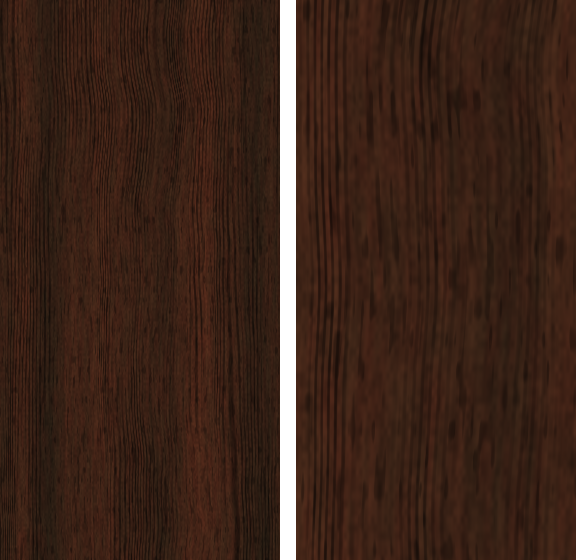
Left, the full canvas; right, a detail of the centre.
Write a WebGL 2 fragment shader that draws this texture.

```glsl
#version 300 es
precision highp float;
// Dark reddish-brown wood veneer with upright, gently wavering grain.
// Broad tonal bands lie under stretched noise streaks, thin dark growth
// lines and short broken pores, all following one warped coordinate.

uniform vec2 u_resolution;
out vec4 fragColor;

float hash(vec2 p) {
    vec3 q = fract(vec3(p.xyx) * 0.1031);
    q += dot(q, q.yzx + 33.33);
    return fract((q.x + q.y) * q.z);
}

float noise(vec2 p) {
    vec2 cell = floor(p);
    vec2 f = fract(p);
    f = f * f * (3.0 - 2.0 * f);
    return mix(mix(hash(cell), hash(cell + vec2(1, 0)), f.x),
               mix(hash(cell + vec2(0, 1)), hash(cell + vec2(1, 1)), f.x), f.y);
}

// Soft vertical stripe around a centre
float band(float x, float centre, float width) {
    float d = (x - centre) / width;
    return exp(-d * d);
}

// Sideways drift of the grain, strongest right of the middle
float drift(vec2 p) {
    float sway = 0.045 * (noise(vec2(p.x * 2.0 + 3.0, p.y * 3.2)) - 0.5);
    sway += 0.016 * (noise(vec2(p.x * 4.0 + 17.0, p.y * 8.0)) - 0.5);
    return sway * (0.2 + 0.8 * band(p.x, 0.58, 0.25));
}

// Broad light and dark zones across the board
float zones(float x) {
    float tone = 0.48;
    tone += 0.20 * band(x, 0.33, 0.09) + 0.42 * band(x, 0.72, 0.045);
    tone += 0.22 * band(x, 0.08, 0.025) + 0.12 * band(x, 0.80, 0.05);
    tone -= 0.38 * band(x, 0.175, 0.05) + 0.36 * band(x, 0.92, 0.06);
    tone -= 0.12 * band(x, 0.60, 0.05) + 0.18 * band(x, 0.0, 0.04);
    return tone;
}

// Thin dark lines that gather in clusters and fade along their length
float growthLines(vec2 g) {
    float phase = g.x * 78.0 + 3.5 * noise(vec2(g.x * 15.0, g.y * 0.5));
    float ridge = smoothstep(0.35, 1.0, 0.5 + 0.5 * cos(6.28318 * phase));
    float cluster = smoothstep(0.35, 0.8, noise(vec2(g.x * 24.0 + 9.0, g.y * 1.1)));
    cluster += 0.5 * band(g.x, 0.50, 0.03) + 0.4 * band(g.x, 0.62, 0.025);
    float breaks = 0.55 + 0.45 * noise(vec2(g.x * 90.0, g.y * 22.0));
    return ridge * min(cluster + 0.12, 1.0) * breaks;
}

void main() {
    // The canvas width is one unit
    vec2 p = gl_FragCoord.xy / u_resolution.x;
    vec2 g = vec2(p.x + drift(p), p.y);

    // Zones and long streaks
    float tone = zones(g.x);
    tone += 0.24 * (noise(vec2(g.x * 20.0, g.y * 0.9 + 5.0)) - 0.5);
    tone += 0.26 * (noise(vec2(g.x * 70.0 + 31.0, g.y * 2.0)) - 0.5);
    tone += 0.10 * (noise(p * vec2(4.0, 3.0) + 40.0) - 0.5);

    vec3 color = mix(vec3(0.157, 0.104, 0.068), vec3(0.277, 0.142, 0.090), tone);

    // Olive and red shifts between neighbouring fibres
    float hue = noise(vec2(g.x * 110.0 + 7.0, g.y * 14.0)) - 0.5;
    color += hue * vec3(-0.016, 0.014, 0.006);

    // Fine fibres and small speckles
    float fibre = noise(vec2(g.x * 170.0, g.y * 16.0)) - 0.5;
    float speckle = noise(vec2(g.x * 230.0, g.y * 105.0) + 60.0) - 0.5;
    color *= 1.08 + 0.26 * fibre + 0.24 * speckle;

    // Growth lines and short open pores
    float pore = smoothstep(0.68, 0.92, noise(vec2(g.x * 190.0 + 80.0, g.y * 28.0)));
    color *= 1.0 - 0.50 * growthLines(g);
    color *= 1.0 - 0.28 * pore;

    fragColor = vec4(color, 1.0);
}
```
